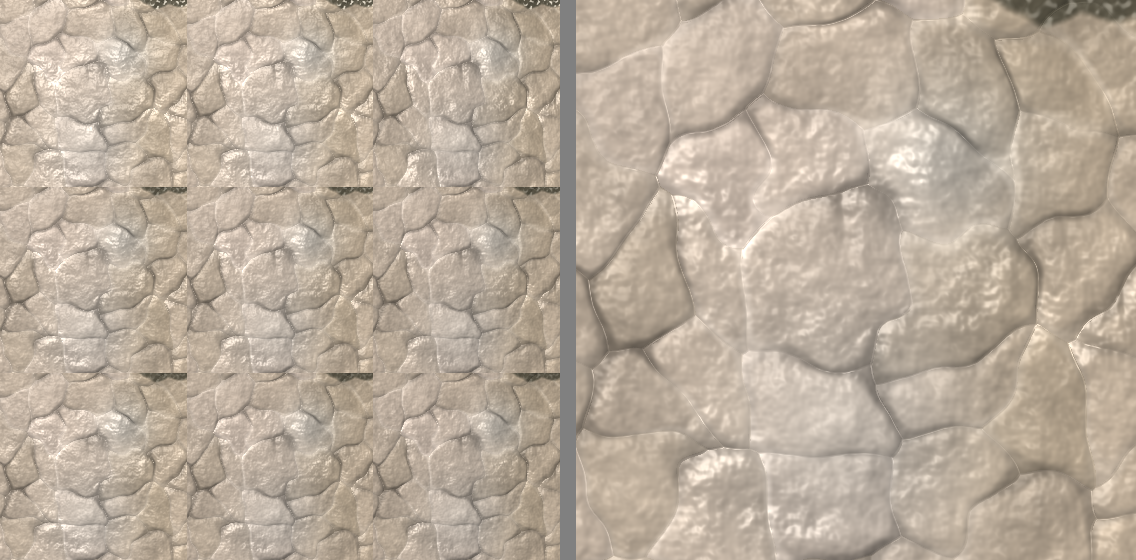
Left, the full canvas; right, a detail of the centre.
Give the GLSL for this texture, as a WebGL 2 fragment shader.

```glsl
#version 300 es
precision highp float;

#define REPEATS 3.0
#define STONES vec2(5.4, 5.2)
#define DOME 0.0105
#define GRAIN 0.115
#define WARP 0.34
#define BULGE 0.48
#define CREASE 0.25
#define RIM_LIGHT 0.10
#define SHINE 0.34
#define GLOSS_POWER 40.0

uniform vec2 u_resolution;
out vec4 fragColor;

const vec3 TAN = vec3(0.70, 0.64, 0.56);
const vec3 ROSE = vec3(0.81, 0.745, 0.69);
const vec3 OCHRE = vec3(0.70, 0.63, 0.535);
const vec3 SLATE = vec3(0.71, 0.70, 0.675);
const vec3 HOLLOW = vec3(0.26, 0.25, 0.20);
const vec3 GLINT = vec3(1.0, 0.97, 0.94);

vec2 hash2(vec2 p) {
    vec3 q = fract(p.xyx * vec3(0.1031, 0.1030, 0.0973));
    q += dot(q, q.yzx + 33.33);
    return fract((q.xx + q.yz) * q.zy);
}

float cornerSlope(vec2 cell, vec2 corner, vec2 f) {
    return dot(hash2(cell + corner) * 2.0 - 1.0, f - corner);
}

float gradientNoise(vec2 p) {
    vec2 i = floor(p), f = fract(p);
    vec2 u = f * f * f * (f * (f * 6.0 - 15.0) + 10.0);
    return mix(mix(cornerSlope(i, vec2(0, 0), f), cornerSlope(i, vec2(1, 0), f), u.x),
               mix(cornerSlope(i, vec2(0, 1), f), cornerSlope(i, vec2(1, 1), f), u.x), u.y);
}

// Rounded Voronoi stones: x = distance to the joint, yz = stone id
vec3 stone(vec2 t) {
    vec2 c = t - vec2(0.50, 0.54);
    vec2 q = (t - BULGE * c * exp(-14.0 * dot(c, c))) * STONES;
    q += WARP * vec2(gradientNoise(t * 8.0), gradientNoise(t * 8.0 + 31.0));
    vec2 cell = floor(q), id = cell, nearest = vec2(8.0);
    for (int y = -1; y <= 1; y++)
    for (int x = -1; x <= 1; x++) {
        vec2 g = cell + vec2(x, y);
        vec2 r = g + 0.1 + 0.8 * hash2(g + 17.0) - q;
        if (dot(r, r) < dot(nearest, nearest)) { nearest = r; id = g; }
    }
    float sum = 1e-6;
    for (int y = -2; y <= 2; y++)
    for (int x = -2; x <= 2; x++) {
        if (x == 0 && y == 0) continue;
        vec2 g = id + vec2(x, y);
        vec2 r = g + 0.1 + 0.8 * hash2(g + 17.0) - q;
        sum += exp(-14.0 * dot(0.5 * (nearest + r), normalize(r - nearest)));
    }
    return vec3(-log(sum) / 14.0, id);
}

// How deeply the joints are cut, from faded to open
float jointDepth(vec2 t) {
    return smoothstep(-0.3, 0.3, gradientNoise(t * 5.0 + 12.0));
}

// Domed stones with wrinkled skin
float relief(vec2 t, float joint) {
    float h = DOME * (0.45 + 0.7 * jointDepth(t)) * (1.0 - exp(-8.0 * joint));
    float freq = 15.0;
    for (int i = 0; i < 3; i++) {
        h += GRAIN * gradientNoise(t * freq + float(i) * 7.3) / freq;
        freq *= 2.3;
    }
    return h;
}

void main() {
    vec2 uv = gl_FragCoord.xy / u_resolution;
    vec2 tile = floor(uv * REPEATS);
    vec2 t = fract(uv * REPEATS);
    vec2 vary = hash2(tile + 5.0) - 0.5;

    // Surface normal
    vec3 s = stone(t);
    vec2 e = vec2(0.004, 0.0);
    float h = relief(t, s.x);
    vec2 slope = vec2(relief(t + e.xy, stone(t + e.xy).x),
                      relief(t + e.yx, stone(t + e.yx).x)) - h;
    vec3 n = normalize(vec3(-slope / e.x, 1.0));

    // Stone colours with broad stains
    vec2 tint = hash2(s.yz + 41.0);
    float warm = smoothstep(0.55, 0.8, t.x);
    vec3 col = mix(TAN, ROSE, 0.35 + 0.6 * tint.x - 0.2 * warm);
    col = mix(col, OCHRE, 0.55 * warm + 0.35 * tint.y * tint.y);
    vec2 a = t - vec2(0.67, 0.72), b = t - vec2(0.50, 0.22);
    float cool = exp(-45.0 * dot(a, a)) + 0.7 * exp(-16.0 * dot(b, b));
    col = mix(col, SLATE, 0.65 * min(cool, 1.0));
    col *= 1.0 + 0.22 * gradientNoise(t * 6.0 + 3.0) + 0.12 * gradientNoise(t * 44.0);

    // Joints: dark where open, pale where faded
    float depth = jointDepth(t);
    float seam = 1.0 - smoothstep(0.0, 0.08, s.x);
    col *= 1.0 - CREASE * depth * seam;
    col += RIM_LIGHT * (1.0 - depth) * seam;

    // Dark hollow along the upper right rim of each repeat
    float rim = 0.045 * smoothstep(0.70, 0.86, t.x);
    float hollow = smoothstep(0.0, 0.02, t.y - 1.0 + rim + 0.035 * gradientNoise(t * 15.0));
    hollow *= smoothstep(0.70, 0.76, t.x);
    float speck = gradientNoise(t * 55.0 + 9.0);
    col = mix(col, HOLLOW + 0.4 * max(speck, 0.0), 0.8 * hollow);

    // Wet light, shifting across the canvas and between repeats
    vec2 lean = (0.5 - uv) * 0.3 + vec2(-0.20, 0.25) + 0.12 * vary;
    vec3 light = normalize(vec3(lean, 1.0));
    float facing = max(dot(n, light), 0.0);
    float wet = smoothstep(-0.2, 0.4, gradientNoise(t * 5.0 + tile * 0.15 + 60.0));
    float shine = SHINE * (0.25 + 0.75 * wet) * pow(facing, GLOSS_POWER);
    shine += hollow * smoothstep(0.08, 0.35, speck) * smoothstep(0.5, 1.0, uv.y) * 0.6;
    col *= (0.44 + 0.57 * facing) * (1.0 + 0.04 * vary.x);
    col += GLINT * shine * (1.0 - 0.35 * hollow);

    fragColor = vec4(clamp(col, 0.0, 1.0), 1.0);
}
```
